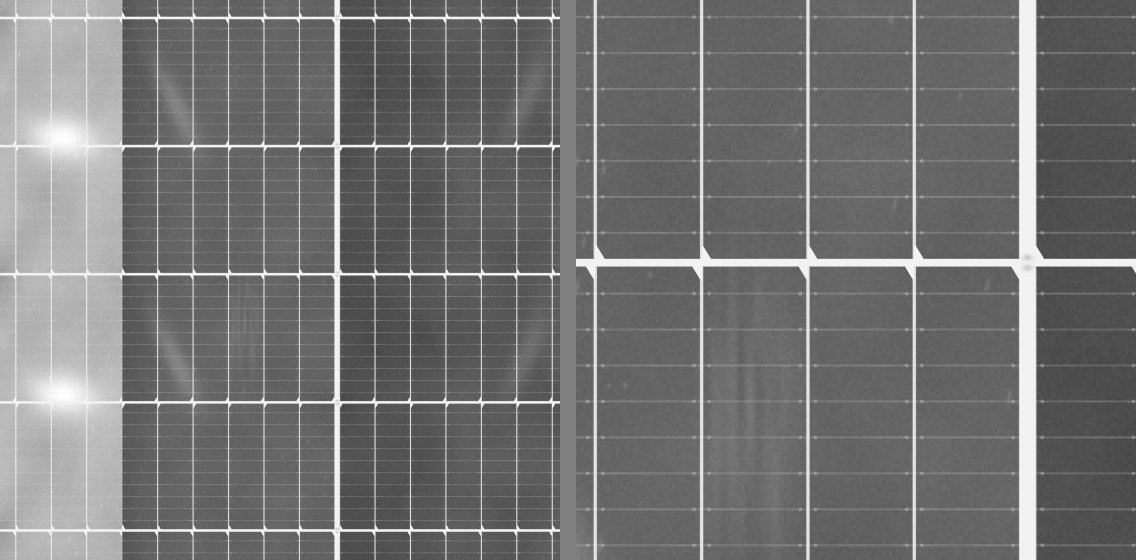
Left, the full canvas; right, a detail of the centre.
Give the GLSL for this texture, as a WebGL 2 fragment shader.

```glsl
#version 300 es
precision highp float;

uniform vec2 u_resolution;
out vec4 fragColor;

// Layout in canvas units
const float ROW_H = 0.2288;
const float ROW_START = 0.0527;
const float COL_W = 0.0633;
const float SEAM_X = 0.6022;
const float SEAM_HALF = 0.0047;
const float LIGHT_EDGE = 0.2180;
const float BAR_START = 0.0178;
const float BAR_STEP = 0.0214;

// Grey levels
const float LIGHT_CELL = 0.68;
const float MID_CELL = 0.385;
const float DARK_CELL = 0.305;
const float GRID_WHITE = 0.95;

float hash(vec2 p) {
    vec3 q = fract(vec3(p.xyx) * 0.1031);
    q += dot(q, q.yzx + 33.33);
    return fract((q.x + q.y) * q.z);
}

// Value noise whose lattice wraps vertically
float noise(vec2 p, float period) {
    vec2 i = floor(p), f = fract(p);
    f = f * f * (3.0 - 2.0 * f);
    float y0 = mod(i.y, period), y1 = mod(i.y + 1.0, period);
    float low = mix(hash(vec2(i.x, y0)), hash(vec2(i.x + 1.0, y0)), f.x);
    float high = mix(hash(vec2(i.x, y1)), hash(vec2(i.x + 1.0, y1)), f.x);
    return mix(low, high, f.y);
}

float clouds(vec2 p, float rows) {
    float sum = 0.0, gain = 0.5, freq = 2.0;
    for (int k = 0; k < 4; k++) {
        sum += gain * noise(vec2(p.x * freq * 6.0, rows * freq), 2.0 * freq);
        gain *= 0.5;
        freq *= 2.0;
    }
    return sum;
}

float stroke(float d, float halfWidth, float aa) {
    return 1.0 - smoothstep(halfWidth - aa, halfWidth + aa, abs(d));
}

// Soft elliptical glow, sheared along a slope
float glow(vec2 d, vec2 radius, float slope) {
    d.x -= d.y * slope;
    d /= radius;
    return exp(-dot(d, d));
}

// Offset from a centre that recurs every second row
vec2 pairOffset(vec2 p, float rows, vec2 centre) {
    return vec2(p.x - centre.x, (mod(rows - centre.y + 1.0, 2.0) - 1.0) * ROW_H);
}

float cellTone(vec2 p, float rows) {
    float light = step(p.x, LIGHT_EDGE);
    float dark = step(SEAM_X, p.x);
    float tone = mix(mix(MID_CELL, DARK_CELL, dark), LIGHT_CELL, light);
    float middle = (1.0 - light) * (1.0 - dark);
    tone += (clouds(p, rows) - 0.45) * mix(0.09, 0.16, light);
    tone -= middle * 0.06 * exp(-(p.x - LIGHT_EDGE) * 26.0);
    tone += dark * 0.04 * smoothstep(0.64, 0.85, p.x);
    // Reflections
    tone += light * 0.22 * glow(pairOffset(p, rows, vec2(0.11, 1.07)), vec2(0.055, 0.035), -0.3);
    tone += light * 0.07 * glow(pairOffset(p, rows, vec2(0.13, 1.2)), vec2(0.08, 0.09), 0.0);
    tone += middle * 0.12 * glow(pairOffset(p, rows, vec2(0.313, 1.33)), vec2(0.020, 0.075), -0.45);
    tone += dark * 0.08 * glow(pairOffset(p, rows, vec2(0.935, 1.33)), vec2(0.022, 0.08), 0.4);
    return tone;
}

// Sparse scratches and dust
float specks(vec2 p) {
    vec2 g = p * vec2(70.0, 45.0);
    vec2 id = floor(g);
    float r = hash(id + 17.0);
    vec2 centre = 0.3 + 0.4 * vec2(hash(id + 3.1), hash(id + 8.7));
    float spot = glow(fract(g) - centre, vec2(0.09, 0.06 + 0.16 * hash(id + 5.0)), 0.25);
    return spot * step(0.93, r) * step(p.x, SEAM_X);
}

// Cut cell corners, swapping sides above and below each row line
float corners(float dx, float dy, float rowLine, float aa) {
    float side = mod(rowLine, 2.0) < 0.5 ? 1.0 : -1.0;
    float onSide = step(0.0, dx * dy * side);
    float d = abs(dx) / 0.0070 + abs(dy) / 0.0115 - 1.0;
    return onSide * (1.0 - smoothstep(-aa, aa, d * 0.006));
}

void main() {
    vec2 p = gl_FragCoord.xy / u_resolution;
    float aa = 0.7 / min(u_resolution.x, u_resolution.y);
    float rows = (p.y - ROW_START) / ROW_H;
    float rowLine = round(rows);
    float dy = (rows - rowLine) * ROW_H;

    // Columns are counted outward from the seam
    float away = abs(p.x - SEAM_X) - 0.0042;
    float column = round(away / COL_W);
    float dx = (away - column * COL_W) * sign(p.x - SEAM_X);

    // Cell surface and grain
    float tone = cellTone(p, rows) + 0.08 * specks(p);
    tone += 0.025 * (hash(floor(p * 512.0)) - 0.5);
    float scuff = noise(vec2(p.x * 190.0, p.y * 14.0), 64.0);
    tone += 0.13 * scuff * glow(p - vec2(0.438, 0.42), vec2(0.022, 0.085), 0.0);

    // Fine conductors with solder dots beside each column
    float y = fract(rows) * ROW_H;
    float bar = clamp(round((y - BAR_START) / BAR_STEP), 0.0, 9.0);
    float barY = y - BAR_START - bar * BAR_STEP;
    float fade = 0.14 + 0.12 * noise(p * vec2(50.0, 90.0), 128.0);
    tone = mix(tone, 0.85, fade * stroke(barY, 0.0006, aa));
    float dot2 = stroke(length(vec2(abs(dx) - 0.0045, barY)), 0.0011, aa);
    tone = mix(tone, 0.85, 0.35 * dot2);

    // White grid, corner cuts and wide seam
    float edgeFade = column > 5.5 && column < 6.5 && p.x < SEAM_X ? 0.35 : 0.88;
    float grid = edgeFade * stroke(dx, 0.0010, aa);
    grid = max(grid, corners(dx, dy, rowLine, aa));
    grid = max(grid, stroke(dy, 0.0023, aa));
    grid = max(grid, stroke(p.x - SEAM_X, SEAM_HALF, aa));
    tone = mix(tone, GRID_WHITE, grid);

    // Small grey marks where the seam crosses a row line
    float mark = glow(vec2(p.x - SEAM_X, abs(dy) - 0.003), vec2(0.003, 0.002), 0.0);
    tone -= 0.16 * mark;
    fragColor = vec4(vec3(clamp(tone, 0.0, 1.0)), 1.0);
}
```
